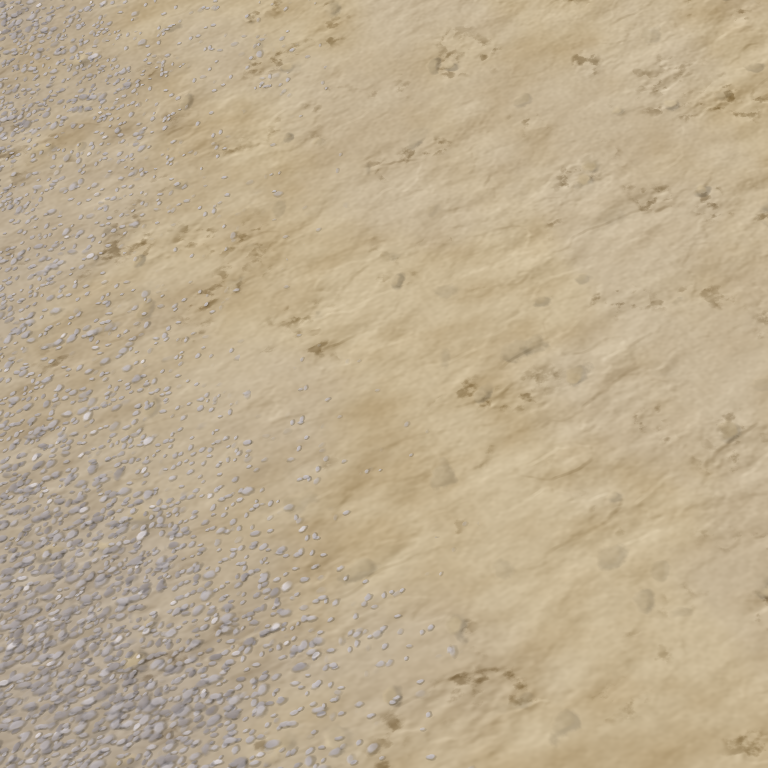
Write a Shadertoy shader that draws this texture.

```glsl
// Dry sandy ground with crumbly crusts, giving way to grey gravel at the left
#define TILT 0.55          // direction of the streaks, radians
#define PERSPECTIVE 0.9    // shrinking of features towards the top
#define RELIEF 0.40        // strength of the sand shading
#define STONE_SCALE 56.0   // large gravel cells per canvas
#define CHIP_SCALE 88.0    // small gravel cells per canvas
#define CLOD_SCALE 24.0    // sand clod cells per canvas
#define SAND_LIGHT vec3(0.795, 0.727, 0.600)
#define SAND_DARK vec3(0.710, 0.625, 0.480)
#define DUST vec3(0.690, 0.638, 0.575)
#define STONE_DARK vec3(0.600, 0.568, 0.560)
#define STONE_LIGHT vec3(0.775, 0.750, 0.755)

float hash(vec2 p) {
    return fract(sin(dot(p, vec2(127.1, 311.7))) * 43758.5453);
}

float noise(vec2 p) {
    vec2 i = floor(p), f = fract(p);
    f = f * f * (3.0 - 2.0 * f);
    return mix(mix(hash(i), hash(i + vec2(1, 0)), f.x),
               mix(hash(i + vec2(0, 1)), hash(i + vec2(1, 1)), f.x), f.y);
}

float fbm(vec2 p) {
    float sum = 0.0, amp = 0.5;
    for (int i = 0; i < 5; i++) {
        sum += amp * noise(p);
        p = mat2(1.6, 0.9, -0.9, 1.6) * p + 7.3;
        amp *= 0.5;
    }
    return sum;
}

// Rolling surface broken by small ledges
float sandHeight(vec2 p) {
    float ledge = smoothstep(0.45, 0.53, fbm(p * vec2(9.0, 19.0) + 12.0));
    return fbm(p * vec2(10.0, 20.0)) + 0.10 * ledge;
}

// Scatters tilted, uneven stones with a soft shadow below each
vec3 scatterStones(vec3 col, vec2 p, float scale, float density, float rough, vec3 dark, vec3 light) {
    p *= scale;
    vec2 cell = floor(p);
    float wobble = rough * (fbm(p * 1.7) - 0.48);
    for (int y = -1; y <= 1; y++)
    for (int x = -1; x <= 1; x++) {
        vec2 id = cell + vec2(x, y);
        float pick = hash(id + scale);
        float tone = hash(id + 17.3);
        float turn = 0.3 + (hash(id + 41.7) - 0.5) * 1.4;
        vec2 center = id + 0.15 + 0.7 * vec2(hash(id + 5.1), hash(id + 9.4));
        vec2 d = mat2(cos(turn), -sin(turn), sin(turn), cos(turn)) * (p - center);
        vec2 size = vec2(0.66, 0.40) * mix(0.55, 1.1, hash(id + 63.9));
        float present = smoothstep(pick - 0.04, pick + 0.04, density) * step(0.001, density);
        float r = length(d / size) + wobble;
        float under = length((d + vec2(-0.05, 0.18)) / size) + wobble;
        col *= 1.0 - 0.17 * present * (1.0 - smoothstep(0.7, 1.3, under));
        vec3 stone = mix(dark, light, tone) + 0.10 * smoothstep(0.90, 1.0, tone);
        stone += 0.05 * clamp(d.y / size.y, -1.0, 1.0) + 0.08 * wobble;
        col = mix(col, stone, 0.88 * present * (1.0 - smoothstep(0.45, 1.1, r)));
    }
    return col;
}

void mainImage(out vec4 fragColor, in vec2 fragCoord) {
    vec2 uv = fragCoord / iResolution.xy;

    // Ground plane seen at a slant, turned along the streaks
    float recede = 1.0 + PERSPECTIVE * uv.y;
    vec2 ground = vec2((uv.x - 0.5) * recede, 1.2 * uv.y * (1.0 + 0.5 * PERSPECTIVE * uv.y));
    vec2 along = vec2(cos(TILT), sin(TILT));
    vec2 p = vec2(dot(ground, along), dot(ground, vec2(-along.y, along.x))) + 3.0;

    // Gravel thins out towards the right and halfway up
    float edge = 0.2 + 0.36 * (1.0 - uv.y) * (1.0 - uv.y);
    float side = uv.x - edge + 0.45 * (fbm(p * vec2(5.0, 8.0) + 20.0) - 0.48);
    float gap = (uv.y - 0.58) / 0.24;
    float gravel = (1.0 - smoothstep(-0.40, 0.20, side)) * (1.0 - 0.4 * exp(-gap * gap));

    // Crumbly patches, more of them along a rising band
    float band = (uv.y - 0.43 - 0.8 * (uv.x - 0.62)) / 0.07;
    float crumbly = fbm(p * vec2(9.0, 13.0) + 51.0);
    crumbly += 0.11 * exp(-band * band) * smoothstep(0.5, 0.65, uv.x);
    crumbly = smoothstep(0.55, 0.74, crumbly);

    // Sand tint: small mottles over broad pale and warm areas
    float tint = 0.6 * fbm(p * vec2(9.0, 17.0) + 80.0) + 0.4 * fbm(p * vec2(3.0, 5.0) + 44.0);
    vec3 col = mix(SAND_DARK, SAND_LIGHT, smoothstep(0.18, 0.68, tint));
    float pale = smoothstep(0.4, 0.7, fbm(p * 3.5 + 33.0));
    col = mix(col, vec3(0.77, 0.71, 0.62), 0.5 * pale);
    col = mix(col, DUST, 0.85 * gravel);

    // Relief lit from the upper left, shadows a little stronger than lights
    float slope = sandHeight(p) - sandHeight(p + vec2(-0.002, 0.006));
    float rugged = 0.55 + 0.7 * smoothstep(0.35, 0.65, fbm(p * vec2(5.0, 7.0) + 66.0));
    slope *= slope < 0.0 ? 1.15 : 0.85;
    col += RELIEF * slope * (rugged + 1.0 * crumbly) * vec3(0.95, 1.0, 1.05);

    // Ragged dark pits in the crumbly patches
    float pits = smoothstep(0.50, 0.70, fbm(p * vec2(42.0, 60.0)));
    col -= 0.17 * pits * crumbly * vec3(0.95, 1.0, 1.05);

    // Rough sand clods, then gravel whose stray stones are paler
    vec3 strayDark = mix(STONE_LIGHT, STONE_DARK, smoothstep(0.1, 0.8, gravel));
    vec3 clodDark = mix(SAND_DARK, SAND_LIGHT, 0.6);
    col = scatterStones(col, p, CLOD_SCALE, 0.012 + 0.10 * crumbly, 1.8, clodDark, SAND_LIGHT);
    col = scatterStones(col, p, CHIP_SCALE, gravel * 0.65, 0.9, strayDark, STONE_LIGHT);
    col = scatterStones(col, p + 1.7, STONE_SCALE, gravel * gravel * 0.75, 0.9, strayDark, STONE_LIGHT);

    // Fine grain
    col += 0.035 * (noise(p * vec2(120.0, 170.0)) - 0.5);
    fragColor = vec4(clamp(col, 0.0, 1.0), 1.0);
}
```
